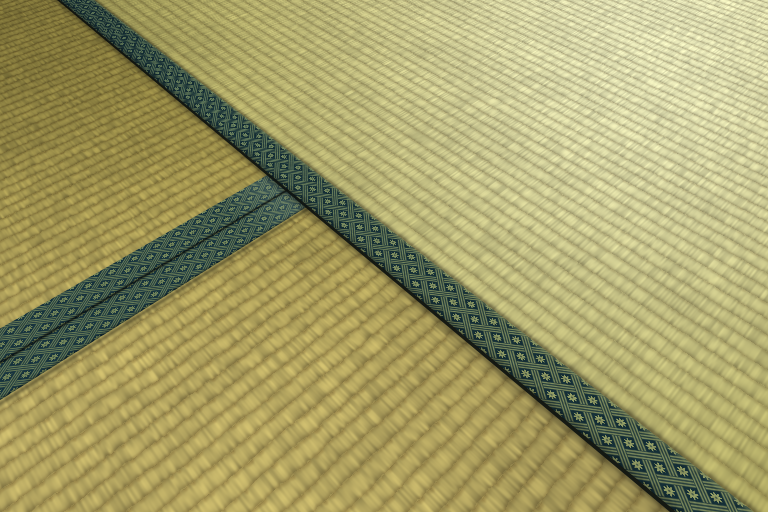
Reproduce this texture procedurally as a WebGL 1 fragment shader.

```glsl
precision highp float;
// Woven straw floor mats in perspective, joined by patterned cloth borders.

uniform vec2 u_resolution;

const float TAU = 6.2831853;

float hash(vec2 p) {
  p = fract(p * vec2(0.1731, 0.3147));
  p += dot(p, p.yx + 19.19);
  return fract((p.x + p.y) * p.x * 7.31);
}

// Smoothly blended cell values.
float cellNoise(vec2 p) {
  vec2 cell = floor(p);
  vec2 f = fract(p);
  f = f * f * (3.0 - 2.0 * f);
  float low = mix(hash(cell), hash(cell + vec2(1.0, 0.0)), f.x);
  float high = mix(hash(cell + vec2(0.0, 1.0)), hash(cell + 1.0), f.x);
  return mix(low, high, f.y);
}

float layeredSines(vec2 p) {
  return (sin(p.x + 1.7 * sin(p.y)) + sin(p.y * 1.6 - p.x * 0.7)
        + 0.5 * sin(p.x * 2.9 + p.y * 2.3)) / 2.5;
}

// Soft mask of the span between two values.
float span(float x, float from, float to, float blur) {
  return smoothstep(from - blur, from + blur, x)
       * (1.0 - smoothstep(to - blur, to + blur, x));
}

// Soft line centred on a value.
float line(float x, float centre, float halfWidth) {
  float d = (x - centre) / halfWidth;
  return exp(-d * d);
}

// Ridged rows of rush; strands run across each row.
vec3 strawMat(vec3 base, float across, float along, float pitch, float rough) {
  float row = across / pitch + 0.05 * rough * layeredSines(vec2(along * 45.0, across * 30.0));
  float strand = cellNoise(vec2(along / 0.0065, row * 1.3 + floor(row) * 7.0));
  float fine = cellNoise(vec2(along / 0.0038, row * 0.8 + floor(row) * 13.0));
  float f = fract(row + (strand - 0.5) * 0.16 * rough);
  float groove = 1.0 - smoothstep(0.0, 0.24, min(f, 1.0 - f));
  float crown = sin(f * TAU * 0.5);
  float tone = 0.88 + 0.13 * crown + 0.07 * (f - 0.5);
  tone += (strand - 0.5) * 0.17 * rough + (fine - 0.5) * 0.15;
  tone += 0.025 * layeredSines(vec2(along * 9.0, across * 13.0));
  vec3 color = base * tone;
  float gap = groove * (0.10 + 0.24 * strand * rough);
  return mix(color, base * vec3(0.60, 0.49, 0.36), gap);
}

// Cloth with a striped diagonal lattice and a flower in each diamond.
vec3 brocade(vec2 q, float blur, vec3 ground, vec3 thread) {
  vec2 diagonal = vec2(q.x + q.y, q.x - q.y);
  vec2 local = fract(diagonal) - 0.5;
  vec2 toLine = 0.5 - abs(local);
  vec2 ribbon = 1.0 - smoothstep(vec2(0.21 - blur), vec2(0.21 + blur), toLine);
  vec2 stripes = 0.60 + 0.40 * cos(toLine * TAU / 0.14);
  float over = step(0.5, fract(floor(diagonal.x + 0.5) * 0.5 + floor(diagonal.y + 0.5) * 0.5));
  float first = ribbon.x * stripes.x;
  float second = ribbon.y * stripes.y;
  float lattice = mix(mix(first, second, ribbon.y), mix(second, first, ribbon.x), over);
  float radius = length(local);
  float petals = 0.19 + 0.055 * cos(8.0 * atan(local.y, local.x + 0.0001));
  float flower = 1.0 - smoothstep(petals - blur, petals + blur, radius);
  flower *= 0.45 + 0.55 * smoothstep(0.02, 0.08, radius);
  float weave = 0.92 + 0.16 * cellNoise(q * 14.0);
  return mix(ground, thread, max(lattice * 0.82, flower)) * weave;
}

void main() {
  vec2 p = gl_FragCoord.xy / u_resolution.y;

  // Floor coordinates from two vanishing points on a shared horizon.
  float depth = 1.8 - p.y;
  float u = (p.x + 0.846) / depth;
  float v = (p.x - 2.51) / depth;
  float pixel = 1.0 / (u_resolution.y * depth);
  float blurU = pixel * length(vec2(1.0, u)) * 0.6;
  float blurV = pixel * length(vec2(1.0, v)) * 0.6;

  // Right mat, lit from the upper right.
  vec2 toLight = p - vec2(1.30, 0.98);
  float glow = exp(-2.3 * dot(toLight, toLight));
  vec3 rightBase = mix(vec3(0.67, 0.64, 0.35), vec3(0.90, 0.90, 0.72), glow);
  vec3 rightMat = strawMat(rightBase, u - 1.288, v, 0.036, 0.55);
  rightMat *= 1.0 - 0.22 * line(u, 1.290, 0.006);

  // Left mats, darker towards the far corner.
  vec3 leftBase = mix(vec3(0.73, 0.67, 0.39), vec3(0.60, 0.55, 0.27), smoothstep(0.15, 1.0, p.y));
  leftBase *= 1.0 - 0.12 * smoothstep(0.6, 1.3, p.x);
  vec3 leftMat = strawMat(leftBase, -v, u, 0.034, 1.0);
  leftMat *= 1.0 - 0.35 * line(v, -1.580, 0.006);

  // Paired borders between the left mats.
  float side = step(-1.664, v);
  vec2 crossCell = vec2((v + 1.664) / 0.0385, u / 0.050 + side * 0.3);
  vec3 crossCloth = brocade(crossCell, blurV / 0.04, vec3(0.09, 0.20, 0.24), vec3(0.45, 0.52, 0.35));
  float sheen = smoothstep(1.05, 1.19, u);
  crossCloth = mix(crossCloth, vec3(0.50, 0.60, 0.54), 0.28 * sheen);
  crossCloth *= 1.0 - 0.65 * line(v, -1.664, 0.004);
  crossCloth *= 1.0 - 0.35 * line(v, -1.587, 0.005);
  vec3 color = mix(leftMat, crossCloth, span(v, -1.741, -1.587, blurV));

  // Long border and the shadowed gap beside it.
  color *= 1.0 - 0.30 * line(u, 1.198, 0.012);
  vec2 mainCell = vec2((u - 1.203) / 0.0425, v / 0.057);
  vec3 mainThread = mix(vec3(0.55, 0.59, 0.38), vec3(0.38, 0.48, 0.36), smoothstep(0.2, 1.0, p.y));
  vec3 mainCloth = brocade(mainCell, blurU / 0.04, vec3(0.08, 0.18, 0.21), mainThread);
  mainCloth *= 0.75 + 0.25 * smoothstep(1.203, 1.225, u);
  mainCloth = mix(mainCloth, vec3(0.50, 0.54, 0.36), 0.45 * line(u, 1.286, 0.004));
  color = mix(color, mainCloth, smoothstep(1.203 - blurU, 1.203 + blurU, u));
  color = mix(color, vec3(0.05, 0.07, 0.06), 0.92 * span(u, 1.197, 1.204, blurU));
  color = mix(color, rightMat, smoothstep(1.288 - blurU, 1.288 + blurU, u));

  // Gentle falloff at the far left corner.
  color *= 1.0 - 0.16 * smoothstep(0.55, 0.0, length(p - vec2(0.0, 1.0)));
  gl_FragColor = vec4(color, 1.0);
}
```
